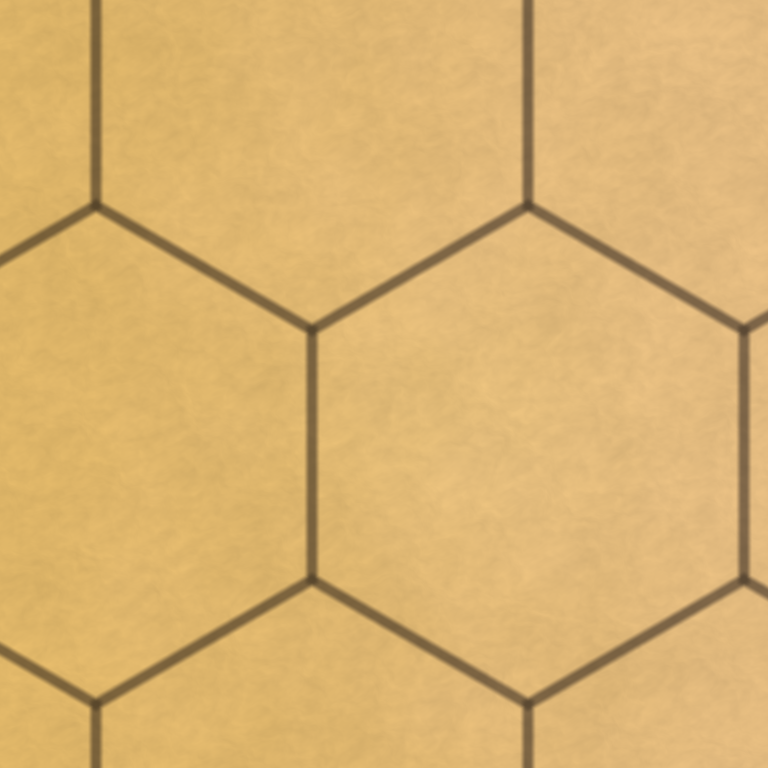
Write a Shadertoy shader that draws this pattern.

```glsl
// Pointy-top hexagon grid inked in soft dark lines on mottled golden parchment.

vec2 randomGradient(vec2 cell) {
    vec3 h = fract(cell.xyx * vec3(0.1031, 0.1030, 0.0973));
    h += dot(h, h.yzx + 33.33);
    float angle = 6.2832 * fract((h.x + h.y) * h.z);
    return vec2(cos(angle), sin(angle));
}

// Gradient noise, roughly -0.7 to 0.7
float gradientNoise(vec2 p) {
    vec2 i = floor(p), f = p - i;
    vec2 u = f * f * f * (f * (f * 6.0 - 15.0) + 10.0);
    float a = dot(randomGradient(i), f);
    float b = dot(randomGradient(i + vec2(1, 0)), f - vec2(1, 0));
    float c = dot(randomGradient(i + vec2(0, 1)), f - vec2(0, 1));
    float d = dot(randomGradient(i + vec2(1, 1)), f - vec2(1, 1));
    return mix(mix(a, b, u.x), mix(c, d, u.x), u.y);
}

float fbm(vec2 p) {
    float sum = 0.0, amplitude = 0.5;
    for (int i = 0; i < 4; i++) {
        sum += amplitude * gradientNoise(p);
        p = mat2(1.6, 1.2, -1.2, 1.6) * p + 7.3;
        amplitude *= 0.55;
    }
    return sum;
}

// Distances to the nearest and second nearest edge of the enclosing hexagon
vec2 hexEdges(vec2 p, float width) {
    vec2 period = width * vec2(1.0, sqrt(3.0));
    vec2 a = mod(p + 0.5 * period, period) - 0.5 * period;
    vec2 b = mod(p, period) - 0.5 * period;
    vec2 q = abs(dot(a, a) < dot(b, b) ? a : b);

    float side = 0.5 * width - q.x;
    float slant = 0.5 * width - dot(q, vec2(0.5, 0.866));
    float mirrored = 0.5 * width - dot(q, vec2(-0.5, 0.866));
    float nearest = min(side, min(slant, mirrored));
    float second = max(min(side, slant), min(max(side, slant), mirrored));
    return vec2(nearest, second);
}

vec3 parchment(vec2 uv) {
    // Golden on the left, rosier towards the upper right
    float blotch = fbm(uv * 3.5 + 4.0);
    float warmth = smoothstep(-0.1, 1.1, uv.x + 0.15 * (uv.y - 0.5) + 0.3 * blotch);
    vec3 color = mix(vec3(0.865, 0.705, 0.400), vec3(0.885, 0.727, 0.497), warmth);

    // Pale glow right of the centre
    vec2 fromGlow = (uv - vec2(0.60, 0.45)) / vec2(0.25, 0.20);
    color += vec3(0.018, 0.022, 0.020) * exp(-dot(fromGlow, fromGlow));

    // Cloudy stains, then fine fibres stretched sideways
    float stain = fbm(uv * 11.0 + 19.0);
    float fibre = fbm(uv * vec2(38.0, 52.0) + 2.0 * stain);
    float grain = gradientNoise(uv * vec2(85.0, 110.0));
    return color * (1.0 + 0.04 * blotch + 0.05 * stain + 0.07 * fibre + 0.018 * grain);
}

void mainImage(out vec4 fragColor, in vec2 fragCoord) {
    vec2 uv = fragCoord / iResolution.y;
    vec3 color = parchment(uv);

    // Translucent ink, a little denser where lines meet
    vec2 edges = hexEdges(uv - vec2(0.6875, 0.4076), 0.5625);
    float blur = max(0.0045, 0.7 / iResolution.y);
    vec2 ink = 1.0 - smoothstep(0.0070 - blur, 0.0070 + blur, edges);
    color *= 1.0 - vec3(0.45, 0.46, 0.44) * ink.x - 0.15 * ink.y;

    fragColor = vec4(color, 1.0);
}
```
